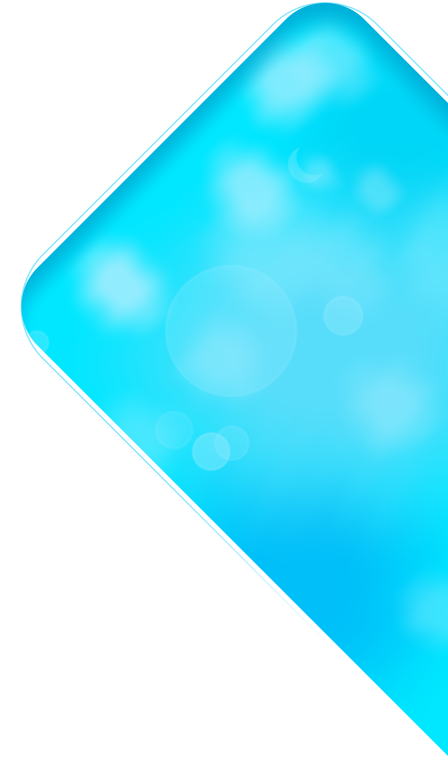
Reproduce this background procedurally as a Shadertoy shader.

```glsl
const vec3 CYAN = vec3(0.0, 0.905, 1.0);
const vec3 DEEP = vec3(0.0, 0.75, 0.975);
const vec3 HAZE = vec3(0.36, 0.865, 0.98);
const vec3 PALE = vec3(0.66, 0.93, 0.995);
const vec3 SHADE = vec3(0.0, 0.65, 0.82);

// Soft lights: centre, outer radius, strength
const vec4 LIGHTS[12] = vec4[12](
    vec4(0.156, 0.374, 0.078, 0.85), vec4(0.326, 0.247, 0.076, 0.75),
    vec4(0.371, 0.104, 0.078, 0.75), vec4(0.430, 0.083, 0.072, 0.50),
    vec4(0.414, 0.230, 0.034, 0.40), vec4(0.488, 0.243, 0.042, 0.38),
    vec4(0.449, 0.345, 0.085, 0.28), vec4(0.508, 0.527, 0.078, 0.45),
    vec4(0.293, 0.472, 0.072, 0.38), vec4(0.350, 0.325, 0.105, 0.40),
    vec4(0.176, 0.573, 0.075, 0.35), vec4(0.570, 0.800, 0.065, 0.35));

// Crisp discs: centre, radius, strength
const vec4 DISCS[6] = vec4[6](
    vec4(0.301, 0.431, 0.086, 0.20), vec4(0.447, 0.411, 0.026, 0.28),
    vec4(0.275, 0.588, 0.025, 0.36), vec4(0.302, 0.577, 0.023, 0.18),
    vec4(0.227, 0.560, 0.025, 0.13), vec4(0.048, 0.446, 0.016, 0.25));

// Rounded diamond, open towards the lower right
float diamond(vec2 p, float grow, float radius) {
    vec2 q = vec2(p.x + p.y, p.y - p.x) * 0.70711 - vec2(1.281, -0.017);
    vec2 d = abs(q) - vec2(1.0, 0.3006) - grow + radius;
    return length(max(d, 0.0)) + min(max(d.x, d.y), 0.0) - radius;
}

float glow(vec2 p, vec2 centre, vec2 radii) {
    return 1.0 - smoothstep(0.2, 1.0, length((p - centre) / radii));
}

vec3 waterLight(vec2 p, float px) {
    // Layered sines loosen the outlines of the soft lights
    vec2 w = p + 0.005 * sin(p.yx * 43.0 + vec2(0.0, 2.0))
               + 0.002 * sin(p.yx * 117.0 + p * 60.0);

    vec3 col = mix(CYAN, vec3(0.0, 0.84, 0.97), glow(w, vec2(0.52, 0.18), vec2(0.2)));
    col = mix(col, DEEP, glow(w, vec2(0.39, 0.76), vec2(0.25)));
    col = mix(col, HAZE, 0.95 * glow(w, vec2(0.44, 0.46), vec2(0.38, 0.29)));
    col = mix(col, PALE, 0.3 * glow(w, vec2(0.58, 0.33), vec2(0.08, 0.12)));

    for (int i = 0; i < 12; i++) {
        vec4 l = LIGHTS[i];
        col = mix(col, PALE, l.w * glow(w, l.xy, vec2(l.z)));
    }
    for (int i = 0; i < 6; i++) {
        vec4 s = DISCS[i];
        float d = length(p - s.xy) - s.z;
        float rim = 1.0 - smoothstep(0.0, 0.003, abs(d + 0.002));
        col = mix(col, PALE, s.w * (1.0 - smoothstep(-px, px, d)) + 0.06 * rim);
    }

    // Thin crescent
    float outer = length(p - vec2(0.399, 0.214)) - 0.024;
    float inner = length(p - vec2(0.409, 0.205)) - 0.023;
    float moon = smoothstep(-px, px, inner) * (1.0 - smoothstep(-px, px, outer));
    return mix(col, PALE, 0.28 * moon);
}

void mainImage(out vec4 fragColor, in vec2 fragCoord) {
    // Height is one unit, y runs downwards
    float px = 1.0 / iResolution.y;
    vec2 p = vec2(fragCoord.x, iResolution.y - fragCoord.y) * px;

    // Hairline that tucks under the rounded corners
    float line = abs(diamond(p, 0.007, 0.0956));
    float hair = 1.0 - smoothstep(0.0003, 0.0003 + px, line);
    hair *= 1.0 - smoothstep(0.6, 0.88, p.y);
    vec3 col = mix(vec3(1.0), vec3(0.25, 0.85, 0.98), 0.6 * hair);

    // Card with an inner shadow falling from above
    float card = diamond(p, 0.0, 0.0716);
    float shadow = smoothstep(-0.02, 0.03, diamond(p - vec2(0.0, 0.03), 0.0, 0.0716));
    vec3 face = mix(waterLight(p, px), SHADE, 0.85 * shadow);
    col = mix(col, face, 1.0 - smoothstep(-0.7 * px, 0.7 * px, card));

    fragColor = vec4(col, 1.0);
}
```
